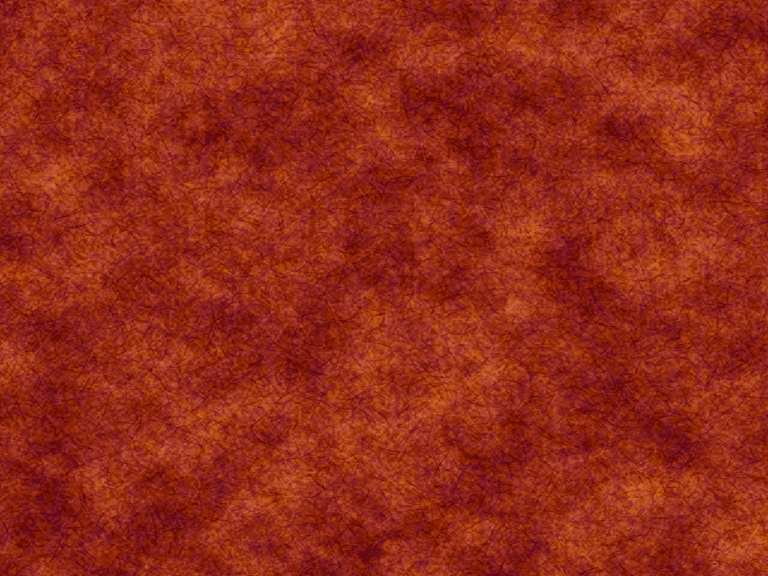
This texture is drawn by a Shadertoy shader. Its source:

```glsl
// Felted red-orange fibre sheet: small mottled clouds set the broad tone,
// layers of short bent hairs (dark and light) tangle over it, and a fine
// grain roughens it. The summed tone is mapped through a three-colour ramp.

#define CLOUD_SCALE 11.0
#define CLOUD_DEPTH 1.3
#define GRAIN_SCALE 240.0
#define GRAIN_DEPTH 0.44
#define LAYERS 14
#define HAIR_WIDTH 0.0011
#define DARK_HAIR 0.23
#define LIGHT_HAIR 0.12
#define BASE_TONE 0.53
#define BLUE_SHIFT 0.13

const vec3 SHADOW = vec3(0.40, 0.03, 0.055);
const vec3 RUST   = vec3(0.58, 0.152, 0.085);
const vec3 AMBER  = vec3(0.77, 0.345, 0.15);

float hash(vec2 p) {
    return fract(sin(dot(p, vec2(127.1, 311.7))) * 43758.5453);
}

float noise(vec2 p) {
    vec2 i = floor(p), f = fract(p);
    f = f * f * (3.0 - 2.0 * f);
    return mix(mix(hash(i), hash(i + vec2(1, 0)), f.x),
               mix(hash(i + vec2(0, 1)), hash(i + vec2(1, 1)), f.x), f.y);
}

// Rough cloud noise whose small octaves stay strong
float fbm(vec2 p) {
    float sum = 0.0, amp = 0.5, total = 0.0;
    for (int i = 0; i < 5; i++) {
        sum += amp * noise(p);
        total += amp;
        p = mat2(1.6, 1.2, -1.2, 1.6) * p + 17.3;
        amp *= 0.7;
    }
    return sum / total;
}

// Coverage of one bent hair per cell, searched over neighbouring cells
float hairs(vec2 p, float size, float seed, float pixel) {
    vec2 q = p / size + seed * 3.7;
    vec2 cell = floor(q);
    float cover = 0.0;
    for (int y = -1; y <= 1; y++)
    for (int x = -1; x <= 1; x++) {
        vec2 id = cell + vec2(x, y);
        vec2 key = id + seed * 9.1;
        float pick = hash(key + 5.3);
        vec2 d = q - id - vec2(hash(key), pick);
        float angle = (hash(key + 2.9) - 0.5) * 2.6;
        float c = cos(angle), s = sin(angle);
        d = vec2(c * d.x + s * d.y, c * d.y - s * d.x);
        float bend = (fract(pick * 37.0) - 0.5) * 1.1;
        float reach = 0.5 + 0.4 * fract(pick * 91.0);
        float dist = abs(d.y - bend * d.x * d.x) * size;
        float line = clamp((HAIR_WIDTH - dist) / pixel + 0.5, 0.0, 1.0);
        float taper = 1.0 - smoothstep(reach * 0.5, reach, abs(d.x));
        float strength = 0.5 + 0.5 * fract(pick * 53.0);
        cover = max(cover, line * taper * strength);
    }
    return cover;
}

void mainImage(out vec4 fragColor, in vec2 fragCoord) {
    vec2 p = fragCoord / iResolution.y;
    float pixel = 1.0 / iResolution.y;

    // Mottling, slightly stretched sideways
    float cloud = fbm(p * CLOUD_SCALE * vec2(1.0, 1.2) + 3.0);
    float tone = BASE_TONE + (cloud - 0.5) * CLOUD_DEPTH;

    // Tangled hairs, alternating dark and light
    for (int i = 0; i < LAYERS; i++) {
        float k = float(i);
        float size = mix(0.02, 0.075, fract(k * 0.618));
        float cover = hairs(p, size, k + 1.0, pixel);
        tone += cover * (i % 2 == 0 ? -DARK_HAIR : LIGHT_HAIR);
    }

    // Fine grain
    tone += (noise(p * GRAIN_SCALE) - 0.5) * GRAIN_DEPTH;

    // Colour ramp with a small drift in blue
    tone = clamp(tone, 0.0, 1.1);
    vec3 color = tone < 0.5 ? mix(SHADOW, RUST, tone * 2.0)
                            : mix(RUST, AMBER, tone * 2.0 - 1.0);
    color.b += (noise(p * 70.0 + 40.0) - 0.5) * BLUE_SHIFT;
    fragColor = vec4(clamp(color, 0.0, 1.0), 1.0);
}
```
